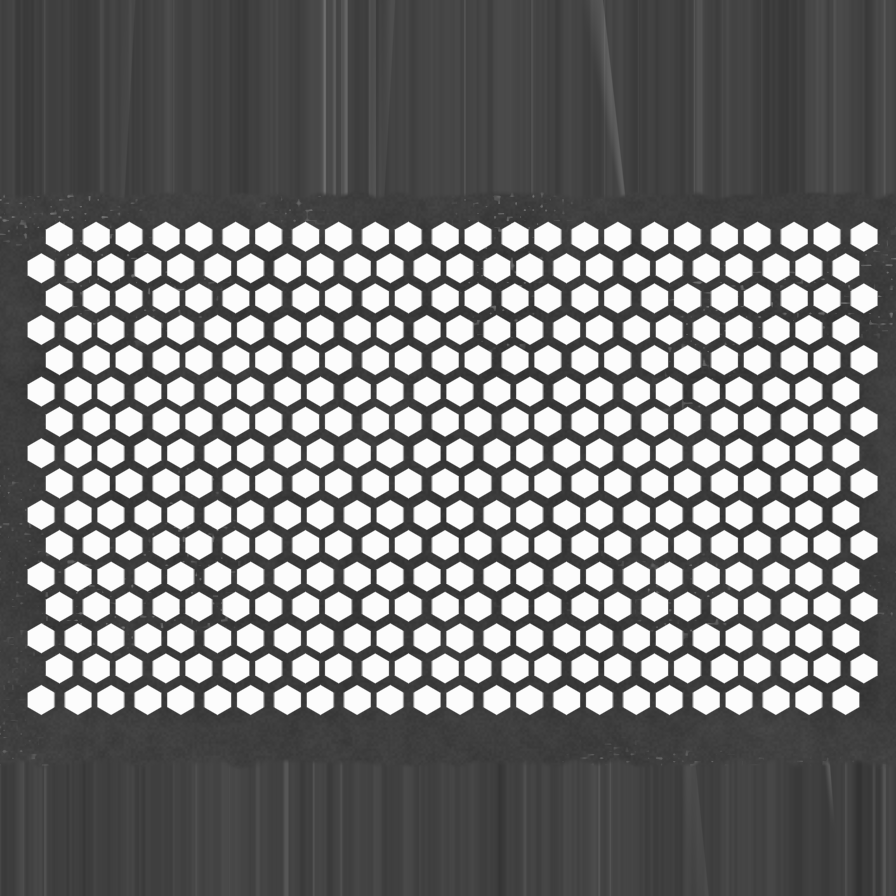
Write a WebGL 1 fragment shader that draws this pattern.

```glsl
precision highp float;
// A dark worn metal plate with a grid of white hexagonal holes, between two bands of vertical streaks.
uniform vec2 u_resolution;

float hash(vec2 p) {
  vec3 q = fract(p.xyx * vec3(0.1031, 0.1030, 0.0973));
  q += dot(q, q.yzx + 33.33);
  return fract((q.x + q.y) * q.z);
}

float noise(vec2 p) {
  vec2 i = floor(p), f = fract(p);
  f = f * f * (3.0 - 2.0 * f);
  return mix(mix(hash(i), hash(i + vec2(1.0, 0.0)), f.x),
             mix(hash(i + vec2(0.0, 1.0)), hash(i + 1.0), f.x), f.y);
}

// Pointed-top hexagon, slightly flattened
float hexagon(vec2 p) {
  p = abs(p);
  return max(p.x - 0.0153, 0.5 * p.x + 0.866 * p.y - 0.0145);
}

// Streak with a sharp right edge that fades out to the left
float wedge(float x, float edge, float width) {
  return smoothstep(edge - width, edge, x) * (1.0 - smoothstep(edge, edge + 0.002, x));
}

float streaks(vec2 p) {
  float top = step(0.5, p.y);
  float seed = 7.0 + 31.0 * top;
  float shade = 0.253;
  shade += 0.045 * (noise(vec2(p.x * 22.0, seed)) - 0.5);
  shade += 0.045 * (noise(vec2(p.x * 95.0, seed + 5.0)) - 0.5);
  shade += 0.030 * (noise(vec2(p.x * 330.0, seed + 9.0)) - 0.5);
  shade += 0.07 * smoothstep(0.86, 1.0, noise(vec2(p.x * 160.0, seed + 14.0)));
  // Broad reflections that taper downwards
  float fall = (1.0 - p.y) / 0.22;
  float upper = 0.10 * wedge(p.x, 0.672 + 0.025 * fall, 0.026 - 0.020 * fall)
              + 0.04 * wedge(p.x, 0.150 - 0.012 * fall, 0.022 - 0.012 * fall)
              + 0.04 * wedge(p.x, 0.440 - 0.012 * fall, 0.022)
              + 0.05 * wedge(p.x, 0.783, 0.010)
              + 0.09 * (wedge(p.x, 0.363, 0.006) + wedge(p.x, 0.374, 0.004) + wedge(p.x, 0.387, 0.004));
  float lower = 0.09 * wedge(p.x, 0.321, 0.008)
              + 0.05 * (wedge(p.x, 0.026, 0.010) + wedge(p.x, 0.586, 0.004))
              + 0.04 * wedge(p.x, 0.790 - 0.1 * p.y, 0.020)
              + 0.12 * wedge(p.x, 0.937 - 0.08 * p.y, 0.006) * smoothstep(0.07, 0.15, p.y);
  return shade + mix(lower, upper, top);
}

float plate(vec2 p) {
  // Darker web around the holes
  vec2 q = abs(p - vec2(0.506, 0.477)) - vec2(0.470, 0.270);
  float shade = mix(0.225, 0.245, smoothstep(-0.02, 0.02, max(q.x, q.y)));
  shade += 0.025 * (noise(p * 14.0) - 0.5) + 0.025 * (noise(p * 70.0) - 0.5);
  shade += 0.030 * (noise(p * 380.0) - 0.5);
  // Dust and scuffs in patches
  float patches = smoothstep(0.5, 0.85, noise(p * 9.0 + 4.0));
  return shade + 0.20 * patches * smoothstep(0.78, 1.0, noise(p * vec2(210.0, 260.0)));
}

void main() {
  vec2 p = gl_FragCoord.xy / u_resolution;
  float aa = 0.8 / min(u_resolution.x, u_resolution.y);

  // Plate fades into the streaked bands along a ragged edge
  float ragged = 0.010 * (noise(p * 45.0) - 0.5);
  float band = smoothstep(0.313, 0.321, abs(p.y - 0.465) + ragged);
  float shade = mix(plate(p), streaks(p), band);

  // Four interleaved lattices: two staggered rows, two unevenly spaced columns
  vec2 pitch = vec2(0.0779, 0.06883);
  for (int row = 0; row < 2; row++) {
    for (int column = 0; column < 2; column++) {
      float r = float(row), c = float(column);
      vec2 start = vec2(0.0461 + 0.0203 * r + 0.0408 * c, 0.2188 + 0.0352 * r);
      vec2 cell = clamp(floor((p - start) / pitch + 0.5), vec2(0.0), vec2(11.0, 7.0));
      vec2 local = p - start - cell * pitch;
      float hole = 1.0 - smoothstep(-aa, aa, hexagon(local));
      // Grey inner wall on the side facing the wider gap
      float wall = smoothstep(-aa, aa, local.x * (1.0 - 2.0 * c) - 0.0140);
      shade = mix(shade, mix(0.99, 0.62, wall), hole);
    }
  }
  gl_FragColor = vec4(vec3(shade), 1.0);
}
```
